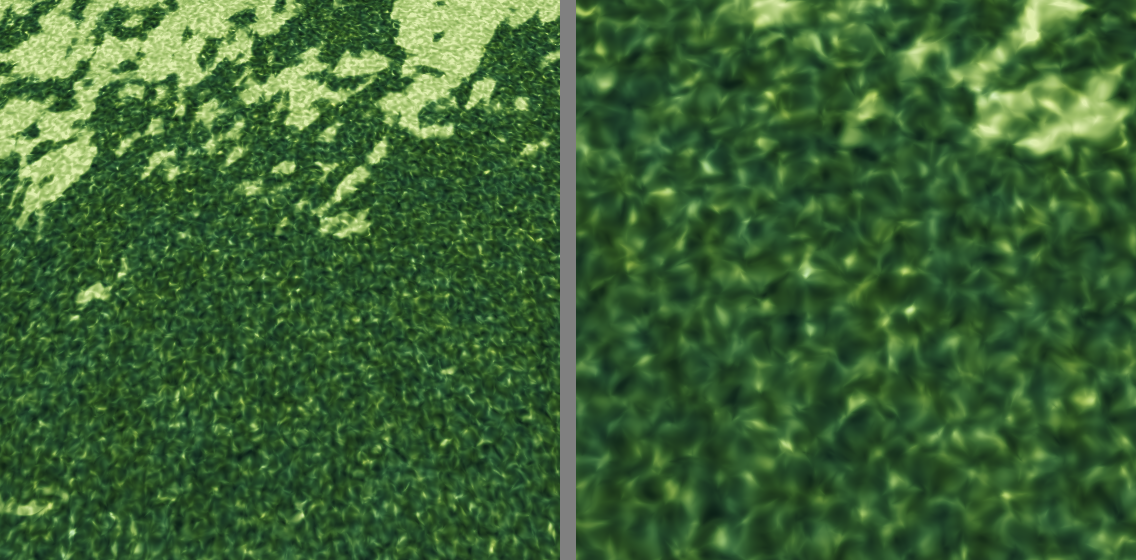
Left, the full canvas; right, a detail of the centre.
Reproduce this texture procedurally as a WebGL 1 fragment shader.

```glsl
precision highp float;
// A mown lawn receding into the distance, in leafy shade with dappled sunlight.
uniform vec2 u_resolution;

// Tones from deepest gap to brightest sunlit blade
const vec3 GAP = vec3(0.03, 0.10, 0.08);
const vec3 DEEP = vec3(0.11, 0.22, 0.13);
const vec3 SHADE = vec3(0.16, 0.31, 0.16);
const vec3 GREEN = vec3(0.24, 0.42, 0.21);
const vec3 LEAF = vec3(0.39, 0.56, 0.28);
const vec3 SUNLIT = vec3(0.62, 0.75, 0.42);
const vec3 GLARE = vec3(0.80, 0.88, 0.62);
const vec3 COOL_TINT = vec3(0.90, 1.00, 1.14);
const vec3 WARM_TINT = vec3(1.07, 1.03, 0.80);

const float TILT = 0.45;         // how strongly the lawn recedes
const float DEPTH = 1.8;         // ground length covered by the view
const float BLADE_FREQ = 55.0;
const float GRAIN_FREQ = 72.0;
const float BLADE_BEND = 0.006;
const float SHADE_TONE = 1.1;
const float SUN_TONE = 4.6;
const float LEAF_FREQ = 20.0;
const float LEAF_ANGLE = 0.6;
const float LEAF_SHADOW = 0.42;

float hash(vec2 p) {
  vec3 q = fract(vec3(p.xyx) * 0.1031);
  q += dot(q, q.yzx + 33.33);
  return fract((q.x + q.y) * q.z);
}

// Coordinates along and across a direction
vec2 rotate(vec2 p, float angle) {
  float c = cos(angle), s = sin(angle);
  return vec2(c * p.x + s * p.y, c * p.y - s * p.x);
}

float slope(vec2 cell, vec2 offset) {
  float angle = 6.2832 * hash(cell);
  return dot(vec2(cos(angle), sin(angle)), offset);
}

float gradientNoise(vec2 p) {
  vec2 i = floor(p), f = fract(p);
  vec2 u = f * f * f * (f * (f * 6.0 - 15.0) + 10.0);
  vec2 e = vec2(1.0, 0.0);
  float low = mix(slope(i, f), slope(i + e, f - e), u.x);
  float high = mix(slope(i + e.yx, f - e.yx), slope(i + 1.0, f - 1.0), u.x);
  return mix(low, high, u.y);
}

// One soft pointed blade per cell: x = layered random tone, y = coverage
vec2 scatterBlades(vec2 p, float angle, float spread, vec2 halfSize) {
  vec2 home = floor(p);
  vec2 result = vec2(0.42, 0.0);
  for (int j = -1; j <= 1; j++) {
    for (int i = -1; i <= 1; i++) {
      vec2 cell = home + vec2(float(i), float(j));
      vec2 root = cell + vec2(hash(cell + 17.3), hash(cell + 51.7));
      float turn = angle + spread * (hash(cell + 83.1) - 0.5);
      vec2 q = rotate(p - root, turn) / halfSize;
      float cover = 1.0 - smoothstep(0.1, 1.35, abs(q.y) + q.x * q.x);
      result.x = mix(result.x, hash(cell + 7.9), cover);
      result.y = max(result.y, cover);
    }
  }
  return result;
}

// Sunlight passing the canopy: broken at the top, sparse spots to the left
float sunlight(vec2 uv) {
  float left = 1.0 - smoothstep(0.0, 0.34, uv.x);
  float near = 1.0 - smoothstep(0.03, 0.22, uv.y);
  float thinnest = -0.74 + 0.33 * left + 0.16 * near;
  float opening = clamp(2.9 * (uv.y - 0.61 - 0.27 * uv.x), thinnest, 0.3);
  vec2 along = rotate(uv, LEAF_ANGLE);
  float clumps = gradientNoise(uv * 5.5 + 14.2);
  float sprays = gradientNoise(along * vec2(9.0, 15.0) + 21.0);
  float fringe = gradientNoise(along * vec2(20.0, 32.0) + 9.0);
  float flecks = gradientNoise(uv * vec2(44.0, 56.0) + 2.0);
  vec2 bent = uv + 0.012 * vec2(sprays, fringe);
  float leaves = scatterBlades(bent * LEAF_FREQ, LEAF_ANGLE, 1.8, vec2(0.85, 0.3)).y;
  float field = opening + 0.9 * clumps + 0.9 * sprays + 0.65 * fringe + 0.3 * flecks;
  return smoothstep(-0.15, 0.25, field - LEAF_SHADOW * leaves);
}

// Irregular relief of the grass, centred on zero
float grassRelief(vec2 ground) {
  vec2 bend = vec2(gradientNoise(ground * 45.0), gradientNoise(ground * 45.0 + 60.0));
  vec2 bent = ground + BLADE_BEND * bend;
  float coarse = scatterBlades(bent * BLADE_FREQ, 0.9, 3.1, vec2(0.9, 0.36)).x;
  float fine = scatterBlades(bent * BLADE_FREQ * 1.5 + 40.0, 0.9, 3.1, vec2(0.9, 0.4)).x;
  float grain = gradientNoise(bent * GRAIN_FREQ);
  float tufts = gradientNoise(ground * 22.0 + 5.0);
  float patches = gradientNoise(ground * 6.0 + 11.0);
  float relief = 2.2 * (coarse - 0.47) + 2.0 * (fine - 0.47) + 2.5 * grain;
  relief += 0.8 * tufts + 0.5 * patches;
  return relief + 0.12 * relief * relief;
}

vec3 toneColor(float tone) {
  vec3 color = mix(GAP, DEEP, clamp(tone + 1.0, 0.0, 1.0));
  color = mix(color, SHADE, clamp(tone, 0.0, 1.0));
  color = mix(color, GREEN, clamp(tone - 1.0, 0.0, 1.0));
  color = mix(color, LEAF, clamp(tone - 2.0, 0.0, 1.0));
  color = mix(color, SUNLIT, clamp(tone - 3.0, 0.0, 1.0));
  return mix(color, GLARE, clamp(tone - 4.0, 0.0, 1.4));
}

void main() {
  vec2 uv = gl_FragCoord.xy / u_resolution;
  float recede = 1.0 / (1.0 - TILT * uv.y);
  vec2 ground = vec2((uv.x - 0.5) * recede, DEPTH * recede) + 4.0;

  float light = sunlight(uv);
  float relief = grassRelief(ground);
  float sunTone = SUN_TONE - 0.8 * (1.0 - smoothstep(0.2, 0.75, uv.y));
  float tone = mix(SHADE_TONE + relief, sunTone + 0.65 * relief, light);

  // Bluish and yellowish blades of turf, the sun always warm
  float hue = 0.5 + 0.6 * gradientNoise(ground * 8.0 + 30.0) + 0.8 * gradientNoise(ground * 40.0 + 8.0);
  vec3 tint = mix(COOL_TINT, WARM_TINT, clamp(hue, 0.0, 1.0));
  tint = mix(tint, vec3(1.0, 1.0, 0.97), light);
  gl_FragColor = vec4(toneColor(tone) * tint, 1.0);
}
```
